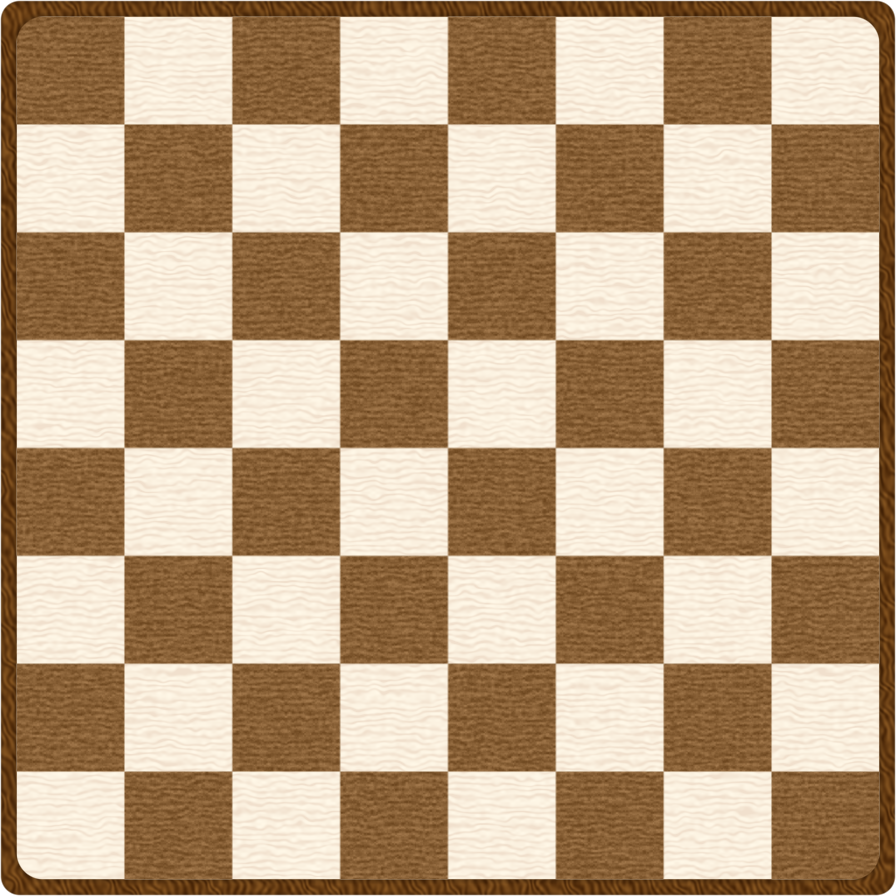
This pattern is drawn by a Shadertoy shader. Its source:

```glsl
#define CELLS 8.0
#define BORDER 0.0185
#define OUTER_RADIUS 0.022
#define INNER_RADIUS 0.030
#define RIDGES 128.0
#define LIGHT_LOW vec3(0.945, 0.880, 0.805)
#define LIGHT_HIGH vec3(1.0, 0.970, 0.905)
#define DARK_LOW vec3(0.43, 0.28, 0.125)
#define DARK_HIGH vec3(0.65, 0.485, 0.31)
#define TRIM_LOW vec3(0.27, 0.135, 0.02)
#define TRIM_HIGH vec3(0.51, 0.325, 0.125)

const float PI = 3.14159;

float hash(vec2 p) {
    vec3 q = fract(vec3(p.xyx) * 0.1031);
    q += dot(q, q.yzx + 33.33);
    return fract((q.x + q.y) * q.z);
}

float noise(vec2 p) {
    vec2 i = floor(p), f = fract(p);
    f = f * f * (3.0 - 2.0 * f);
    vec2 e = vec2(0.0, 1.0);
    return mix(mix(hash(i), hash(i + e.yx), f.x),
               mix(hash(i + e.xy), hash(i + e.yy), f.x), f.y);
}

float roundedBox(vec2 p, float halfSize, float radius) {
    vec2 q = abs(p) - halfSize + radius;
    return length(max(q, 0.0)) + min(max(q.x, q.y), 0.0) - radius;
}

// Uneven horizontal ribs, from 0 in the grooves to 1 on the crests
float ribs(vec2 p, float wobble) {
    float bend = noise(p * vec2(48.0, 70.0)) + 0.5 * noise(p * vec2(110.0, 130.0));
    return 0.5 + 0.5 * sin(2.0 * PI * (p.y * RIDGES + wobble * bend));
}

vec3 lightCloth(vec2 p) {
    float groove = pow(1.0 - ribs(p, 1.0), 1.7);
    float depth = 0.45 + 0.75 * noise(p * vec2(65.0, 120.0) + 31.0);
    float grain = noise(p * vec2(180.0, 300.0)) - 0.5;
    float height = 0.83 - 0.82 * groove * depth + 0.42 * grain;
    return mix(LIGHT_LOW, LIGHT_HIGH, clamp(height, 0.0, 1.0));
}

vec3 darkCloth(vec2 p) {
    float grain = noise(p * vec2(260.0, 420.0) + 7.0) - 0.5;
    float speck = hash(floor(p * 512.0)) - 0.5;
    float height = 0.28 + 0.36 * ribs(p + 5.0, 0.75) + 0.55 * grain + 0.18 * speck;
    return mix(DARK_LOW, DARK_HIGH, clamp(height, 0.0, 1.0));
}

// Short slanted strands around the rim
vec3 trimCloth(vec2 p) {
    float bend = noise(p * 75.0);
    float strand = 0.5 + 0.5 * sin(2.0 * PI * (p.x * 112.0 + p.y * 48.0 + 1.4 * bend));
    float fibre = noise(p * vec2(260.0, 130.0) + 19.0);
    return mix(TRIM_LOW, TRIM_HIGH, clamp(0.5 * strand + 0.5 * fibre, 0.0, 1.0));
}

void mainImage(out vec4 fragColor, in vec2 fragCoord) {
    float pixel = 1.0 / min(iResolution.x, iResolution.y);
    vec2 p = (fragCoord - 0.5 * iResolution.xy) * pixel + 0.5;

    // Checker with soft seams; the lower left cell is light
    float cellSize = (1.0 - 2.0 * BORDER) / CELLS;
    vec2 grid = (p - BORDER) / cellSize;
    float seam = max(0.0011, 0.5 * pixel);
    vec2 wave = clamp(sin(PI * grid) * cellSize / (PI * seam), -1.0, 1.0);
    float checker = 0.5 - 0.5 * wave.x * wave.y;
    vec3 color = mix(lightCloth(p), darkCloth(p), checker);

    // Rim with a slight shade along its edges
    float inner = roundedBox(p - 0.5, 0.5 - BORDER, INNER_RADIUS);
    float outer = roundedBox(p - 0.5, 0.5, OUTER_RADIUS);
    float rimDepth = clamp(min(inner, -outer) / (0.3 * BORDER), 0.0, 1.0);
    vec3 trim = trimCloth(p) * mix(0.82, 1.04, rimDepth);
    float soft = max(0.001, 0.75 * pixel);
    color = mix(color, trim, smoothstep(-soft, soft, inner));

    // White beyond the rounded outer corners
    color = mix(color, vec3(1.0), smoothstep(-pixel, pixel, outer + pixel));
    fragColor = vec4(color, 1.0);
}
```
